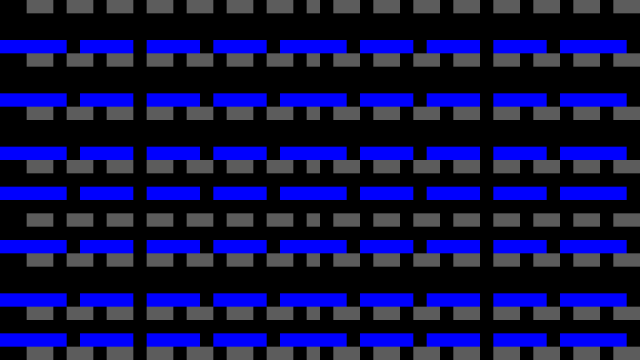
Write a WebGL 1 fragment shader that draws this pattern.

```glsl
precision highp float;
// Rows of long blue dashes and short grey dashes, snapped to a coarse grid on black.

uniform vec2 u_resolution;

const vec2 GRID = vec2(48.0, 27.0);          // cells across and up
const vec3 BACKGROUND = vec3(0.0);
const vec3 BLUE = vec3(0.0, 0.0, 1.0);
const vec3 GREY = vec3(0.36);

// Each series is start, step and bend: floor(start + step * i + bend * i * i).
const vec3 BLUE_ROWS = vec3(1.1, 3.6667, 0.0);
const vec3 GREY_ROWS = vec3(0.05, 3.4, 0.05);
const vec3 BLUE_GAPS = vec3(5.24, 5.24, 0.0);
const vec3 GREY_GAPS = vec3(1.95, 2.875, 0.0);
const float BLUE_ROW_COUNT = 7.0;
const float GREY_ROW_COUNT = 8.0;
const float BLUE_GAP_COUNT = 9.0;
const float GREY_GAP_COUNT = 16.0;
const float GREY_MARGIN = 1.0;               // empty cells at the left of grey rows
const int MAX_COUNT = 16;

// Share of a pixel of the given width, centred at x, inside the span from a to b.
float spanCoverage(float x, float a, float b, float width) {
  float overlap = min(x + 0.5 * width, b) - max(x - 0.5 * width, a);
  return clamp(overlap / width, 0.0, 1.0);
}

// Coverage of the one-cell bands in a series snapped to whole cells.
float snappedBands(float x, vec3 series, float count, float width) {
  float coverage = 0.0;
  for (int n = 0; n < MAX_COUNT; n++) {
    float i = float(n);
    if (i >= count) break;
    float cell = floor(series.x + series.y * i + series.z * i * i);
    coverage += spanCoverage(x, cell, cell + 1.0, width);
  }
  return min(coverage, 1.0);
}

void main() {
  vec2 cellPos = gl_FragCoord.xy / u_resolution * GRID;
  vec2 pixel = GRID / u_resolution;

  // Rows
  float blueRow = snappedBands(cellPos.y, BLUE_ROWS, BLUE_ROW_COUNT, pixel.y);
  float greyRow = snappedBands(cellPos.y, GREY_ROWS, GREY_ROW_COUNT, pixel.y);

  // Dashes are what the gaps leave
  float blueDash = 1.0 - snappedBands(cellPos.x, BLUE_GAPS, BLUE_GAP_COUNT, pixel.x);
  float greyGap = snappedBands(cellPos.x, GREY_GAPS, GREY_GAP_COUNT, pixel.x)
                + spanCoverage(cellPos.x, 0.0, GREY_MARGIN, pixel.x);
  float greyDash = 1.0 - min(greyGap, 1.0);

  // Rows never overlap, so their coverages add up
  float blue = blueRow * blueDash;
  float grey = greyRow * greyDash;
  vec3 color = BACKGROUND * (1.0 - blue - grey) + BLUE * blue + GREY * grey;
  gl_FragColor = vec4(color, 1.0);
}
```
